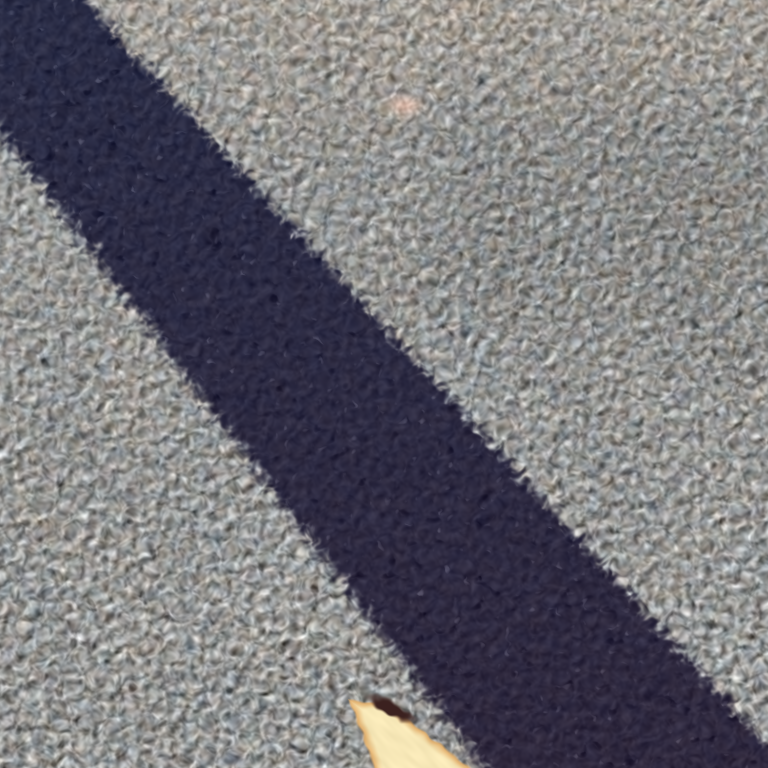
Give the GLSL for this texture, as a WebGL 1 fragment shader.

```glsl
precision highp float;

uniform vec2 u_resolution;

vec2 hashGradient(vec2 cell) {
  vec2 h = vec2(dot(cell, vec2(127.1, 311.7)), dot(cell, vec2(269.5, 183.3)));
  return 2.0 * fract(sin(h) * 43758.545) - 1.0;
}

float gradientNoise(vec2 p) {
  vec2 i = floor(p);
  vec2 f = p - i;
  vec2 w = f * f * f * (f * (f * 6.0 - 15.0) + 10.0);
  float a = dot(hashGradient(i), f);
  float b = dot(hashGradient(i + vec2(1.0, 0.0)), f - vec2(1.0, 0.0));
  float c = dot(hashGradient(i + vec2(0.0, 1.0)), f - vec2(0.0, 1.0));
  float d = dot(hashGradient(i + vec2(1.0, 1.0)), f - vec2(1.0, 1.0));
  return mix(mix(a, b, w.x), mix(c, d, w.x), w.y);
}

float fbm(vec2 p) {
  float sum = 0.0;
  float amplitude = 0.6;
  for (int i = 0; i < 3; i++) {
    sum += amplitude * gradientNoise(p);
    p = mat2(0.8, 0.6, -0.6, 0.8) * p * 2.03 + 17.3;
    amplitude *= 0.5;
  }
  return sum;
}

// Signed distance to line a-b, positive on its right
float rightOf(vec2 p, vec2 a, vec2 b) {
  vec2 d = normalize(b - a);
  return dot(p - a, vec2(d.y, -d.x));
}

float softSpot(vec2 p, vec2 center, vec2 radius) {
  vec2 q = (p - center) / radius;
  return exp(-dot(q, q));
}

// Warped grain, lit from the upper left
float gravelRelief(vec2 p) {
  vec2 warp = vec2(gradientNoise(p * 52.0 + 5.0), gradientNoise(p * 52.0 + 31.0));
  vec2 q = p + 0.007 * warp;
  vec2 light = vec2(-0.0024, 0.0032);
  float slope = gradientNoise((q + light) * 76.0) - gradientNoise((q - light) * 76.0);
  vec2 turned = mat2(0.8, -0.6, 0.6, 0.8) * q;
  return 0.62 * slope + 0.65 * gradientNoise(turned * vec2(90.0, 118.0) + 9.0)
       + 0.5 * gradientNoise(turned * 165.0);
}

vec3 sunlitGravel(vec2 p, float relief) {
  float tone = 0.585 + 0.05 * fbm(p * 7.0);
  tone -= 0.05 * softSpot(p, vec2(0.88, 0.7), vec2(0.35, 0.17));
  tone += 0.03 * smoothstep(0.8, 1.0, p.y);
  float contrast = mix(0.48, 0.38, smoothstep(0.1, 0.9, p.y));
  float pits = smoothstep(0.2, 0.5, gradientNoise(p * 62.0 + 70.0));
  tone += contrast * relief - 0.2 * pits * (1.0 - 0.6 * p.y);

  float warmth = 0.035 * fbm(p * 9.0 + 40.0) + 0.055 * gradientNoise(p * 55.0 + 12.0);
  warmth += 0.018 * smoothstep(0.75, 1.0, p.y) + 0.002;
  float greenness = 0.025 * gradientNoise(p * 38.0 + 83.0);
  return vec3(tone + warmth, tone + greenness + 0.004, tone - warmth);
}

vec3 shadedGravel(vec2 p, float relief) {
  vec3 base = mix(vec3(0.185, 0.16, 0.245), vec3(0.165, 0.175, 0.275), p.y);
  vec2 q = p + 0.004 * relief;
  float specks = smoothstep(0.27, 0.6, gradientNoise(q * 90.0 + 24.0));
  float pits = smoothstep(0.2, 0.5, gradientNoise(q * vec2(52.0, 70.0) + 47.0));
  float hue = gradientNoise(p * 45.0 + 61.0);
  return base + 0.095 * relief + 0.12 * specks - 0.07 * pits
       + 0.02 * fbm(p * 14.0) + vec3(0.012, 0.0, -0.018) * hue;
}

float shadowMask(vec2 p, float relief) {
  float wobble = 0.009 * gradientNoise(p * 42.0) + 0.005 * gradientNoise(p * 95.0);
  wobble -= 0.014 * relief;
  float upper = rightOf(p, vec2(0.111, 1.0), vec2(1.0, 0.03)) + wobble;
  float lower = rightOf(p, vec2(0.616, 0.017), vec2(0.007, 0.818)) + wobble;
  return smoothstep(-0.01, 0.011, upper) * smoothstep(-0.013, 0.013, lower);
}

float leafDistance(vec2 p) {
  float tip = rightOf(p, vec2(0.46, 0.088), vec2(0.5, 0.085));
  float rightSide = rightOf(p, vec2(0.5, 0.088), vec2(0.612, 0.0));
  float leftSide = rightOf(p, vec2(0.488, 0.0), vec2(0.458, 0.08));
  return min(tip, min(rightSide, leftSide)) + 0.005 * gradientNoise(p * 60.0);
}

vec3 leafColor(vec2 p, float edge) {
  vec3 color = mix(vec3(0.88, 0.68, 0.42), vec3(0.97, 0.91, 0.72),
                   smoothstep(0.0, 0.012, edge));
  float veins = gradientNoise(vec2((p.x + p.y) * 90.0, (p.x - p.y) * 22.0));
  return color + 0.06 * veins;
}

void main() {
  vec2 p = gl_FragCoord.xy / u_resolution;
  float relief = gravelRelief(p);

  // Ground and cast shadow
  vec3 color = sunlitGravel(p, relief);
  float pebble = softSpot(p, vec2(0.528, 0.862), vec2(0.019, 0.012));
  color = mix(color, vec3(0.93, 0.77, 0.7) + 0.3 * relief, 0.8 * pebble);
  color = mix(color, shadedGravel(p, relief), shadowMask(p, relief));

  // Leaf with a dark curled rim
  float edge = leafDistance(p);
  color = mix(color, leafColor(p, edge), smoothstep(-0.002, 0.003, edge));
  vec2 rim = p - vec2(0.51, 0.077) + 0.006 * gradientNoise(p * 70.0);
  rim = vec2(0.88 * rim.x - 0.47 * rim.y, 0.47 * rim.x + 0.88 * rim.y);
  float curl = softSpot(rim, vec2(0.0), vec2(0.038, 0.009));
  color = mix(color, vec3(0.23, 0.13, 0.12), smoothstep(0.2, 0.8, curl));

  gl_FragColor = vec4(clamp(color, 0.0, 1.0), 1.0);
}
```
